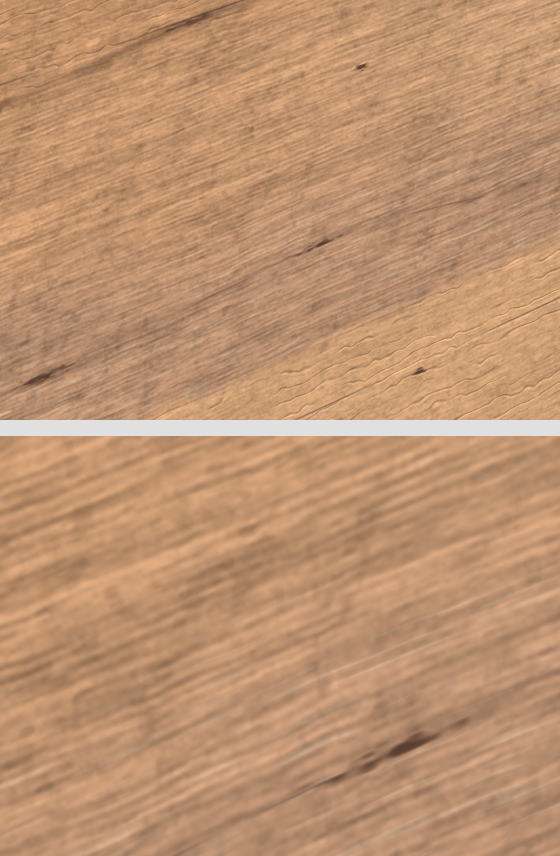
Top, the full canvas; bottom, a detail of the centre.
Reproduce this texture procedurally as a Shadertoy shader.

```glsl
// Weathered oak boards seen at a slant: fine grain rises to the right.
// Grain space shears and fans the canvas; stretched noise gives the streaks,
// contour lines give the wavy rings, and soft spindles give cracks and knots.

#define SLOPE 0.43        // rise of the grain
#define FAN 0.10          // how far the grain flattens towards the top
#define STREAK 0.30       // contrast of the fine grain
#define GRIT 0.17         // contrast of the pores
#define RING_COUNT 30.0   // wavy rings per canvas height
#define RING_DEPTH 0.20   // darkness of the rings
#define TAN vec3(0.775, 0.587, 0.435)
#define PALE vec3(0.815, 0.645, 0.495)
#define GREY vec3(0.725, 0.560, 0.440)
#define HONEY vec3(0.815, 0.632, 0.465)
#define RUST vec3(0.755, 0.565, 0.410)
#define CRACK vec3(0.30, 0.20, 0.16)

float hash(vec2 p) {
    vec3 q = fract(vec3(p.xyx) * 0.1031);
    q += dot(q, q.yzx + 33.33);
    return fract((q.x + q.y) * q.z);
}

float noise(vec2 p) {
    vec2 i = floor(p), f = fract(p);
    f = f * f * (3.0 - 2.0 * f);
    return mix(mix(hash(i), hash(i + vec2(1, 0)), f.x),
               mix(hash(i + vec2(0, 1)), hash(i + vec2(1, 1)), f.x), f.y);
}

float fbm(vec2 p) {
    float sum = 0.0, amp = 0.5;
    for (int i = 0; i < 4; i++) {
        sum += amp * noise(p);
        p = p * 2.03 + 17.3;
        amp *= 0.5;
    }
    return sum / 0.9375;
}

// Soft bump of the given width around zero
float ridge(float d, float width) {
    d /= width;
    return exp(-d * d);
}

// Dark core drawn out along the grain, with a ragged rim
float spindle(vec2 g, vec2 centre, vec2 size) {
    vec2 d = (g - centre) / size;
    float rim = length(d) + 0.9 * (noise(g * vec2(80.0, 220.0)) - 0.5);
    return 1.0 - smoothstep(0.0, 1.2, rim);
}

void mainImage(out vec4 fragColor, in vec2 fragCoord) {
    float px = 1.0 / iResolution.y;
    vec2 p = fragCoord * px;

    // Grain space: x runs along the fibres, y across them
    vec2 g = vec2(p.x, (p.y - SLOPE * p.x) / (1.0 - FAN * p.x));
    float bend = fbm(g * vec2(2.5, 5.0) + 4.0) - 0.5;
    float v = g.y + 0.02 * bend + 0.003 * (noise(g * vec2(30.0, 25.0)) - 0.5);

    // Broad bands of colour
    float edge = v + 0.03 * (noise(g * vec2(14.0, 60.0)) - 0.5);
    float board = 1.0 - smoothstep(-0.185, -0.135, edge);
    float upper = smoothstep(0.66, 0.80, v);
    float greyBand = (1.0 - smoothstep(0.08, 0.40, v + 0.2 * bend)) * (1.0 - board);
    float glow = smoothstep(0.35, 1.35, p.x) * (1.0 - greyBand);
    vec3 col = mix(TAN, PALE, 0.6 * glow);
    col = mix(col, GREY, greyBand);
    col = mix(col, RUST, 0.8 * upper);
    col = mix(col, HONEY, board);
    float shade = 0.10 * (fbm(g * vec2(3.0, 18.0) + 9.0) - 0.5);

    // Fine parallel grain, broken into short strands, and pores
    float coarse = noise(vec2(g.x * 6.0, v * 85.0));
    float fine = noise(vec2(g.x * 17.0, v * 180.0) + 31.0);
    float comb = sin(v * 540.0 + 5.0 * noise(vec2(g.x * 5.0, v * 25.0)));
    float combed = 0.3 + noise(g * vec2(9.0, 22.0) + 60.0);
    float calm = mix(1.0, 0.4, max(board, 0.5 * upper));
    shade += calm * (STREAK * (0.4 * coarse + 0.6 * fine - 0.5) + 0.038 * comb * combed);
    shade += GRIT * (0.6 * noise(g * vec2(90.0, 210.0)) + 0.4 * noise(p * 200.0) - 0.5);

    // Saw marks leaning across the grain, made of small dark ticks
    float saw = noise(vec2((p.x - 0.3 * p.y) * 36.0, p.y * 7.0));
    float tick = smoothstep(0.5, 0.85, noise(g * vec2(75.0, 95.0) + 21.0));
    shade -= (0.025 + 0.09 * tick) * smoothstep(0.4, 0.9, saw) * (1.0 - 0.6 * board);
    shade -= 0.05 * smoothstep(0.55, 0.75, fbm(p * vec2(60.0, 50.0) + 50.0));

    // Jagged broken rings with a lit lower lip
    float warp = 1.6 * fbm(g * vec2(3.0, 9.0)) + 0.5 * noise(g * vec2(22.0, 20.0))
               + 0.35 * noise(g * vec2(55.0, 40.0));
    float ring = fract(v * RING_COUNT + warp) - 0.5;
    float gaps = smoothstep(0.35, 0.7, noise(g * vec2(13.0, 40.0) + 7.0));
    float ringed = max(board, 0.75 * upper) * (0.15 + 0.85 * gaps);
    float lineWidth = 0.05 + 0.3 * RING_COUNT * px;
    shade -= RING_DEPTH * ringed * ridge(ring, lineWidth);
    shade += 0.6 * RING_DEPTH * ringed * ridge(ring + 0.14, lineWidth);

    // Yellowish slivers between the rings of the top board
    float sliver = smoothstep(0.68, 0.9, noise(vec2(g.x * 18.0, v * 75.0) + 44.0));
    shade += 0.10 * sliver * (0.25 + 0.75 * upper);

    // Pale scratches and thin seams
    float scratch = smoothstep(0.68, 0.95, noise(vec2(g.x * 13.0, v * 190.0) + 80.0));
    col = mix(col, vec3(0.80, 0.69, 0.59), 0.45 * scratch * (0.15 + 0.85 * greyBand) * (1.0 - board));
    float broken = smoothstep(0.2, 0.6, noise(vec2(g.x * 9.0, 3.0)));
    float thin = 0.0013 + 0.4 * px;
    float dark = 0.45 * broken * (ridge(g.y + 0.325, thin) + ridge(g.y - 0.797, thin));
    float lit = ridge(g.y + 0.331, thin) + 0.6 * ridge(g.y - 0.575, thin) * (1.0 - smoothstep(0.3, 0.8, p.x));
    col = mix(col, vec3(0.84, 0.74, 0.63), 0.5 * lit * broken);

    // Patchy crack through the grey band and smear near the top
    float crackPath = 0.06 + 0.035 * smoothstep(0.2, 0.7, p.x) - 0.08 * smoothstep(0.85, 1.35, p.x);
    float off = g.y - crackPath + 0.008 * (noise(vec2(g.x * 14.0, 5.0)) - 0.5);
    float patchy = noise(vec2(g.x * 8.0, v * 60.0) + 12.0);
    float torn = smoothstep(0.3, 0.75, noise(vec2(g.x * 16.0, v * 30.0) + 33.0));
    dark += 0.32 * torn * ridge(off, thin) + 0.26 * patchy * ridge(off, 0.018);
    float smear = g.y - 0.75 - 0.04 * smoothstep(0.0, 0.5, p.x);
    dark += (0.08 + 0.30 * patchy) * ridge(smear, 0.014);
    dark += 0.75 * spindle(g, vec2(0.76, 0.097), vec2(0.065, 0.009));
    dark += 0.75 * spindle(g, vec2(0.10, 0.060), vec2(0.080, 0.012));
    dark += 0.55 * spindle(g, vec2(0.46, 0.787), vec2(0.080, 0.010));

    // Small knots, then faint scattered flecks
    dark += 1.1 * spindle(g, vec2(0.859, 0.515), vec2(0.018, 0.010));
    dark += 1.1 * spindle(g, vec2(0.998, -0.349), vec2(0.024, 0.010));
    for (int i = 0; i < 12; i++) {
        float k = float(i);
        vec2 spot = vec2(1.33 * hash(vec2(k, 2.0)), 1.5 * hash(vec2(k, 9.0)) - 0.5);
        dark += 0.25 * spindle(g, spot, vec2(0.008 + 0.012 * hash(vec2(k, 5.0)), 0.005));
    }

    col *= 1.0 + shade;
    col = mix(col, CRACK, clamp(dark, 0.0, 0.88));
    fragColor = vec4(clamp(col, 0.0, 1.0), 1.0);
}
```
